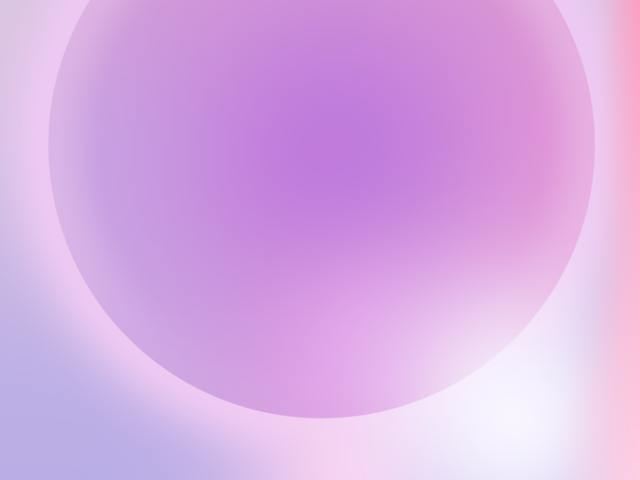
A WebGL 1 fragment shader for this background:

```glsl
precision highp float;
// A large violet disc over a soft lavender and pink backdrop, with a pale halo
// around its rim and a white bloom at the lower right. Everything is built from
// layered Gaussian glows and gradients, in units of the canvas height.

uniform vec2 u_resolution;

// Bell-shaped falloff: 1 at zero distance, about 0.37 at the given width.
float bell(float dist, float width) {
  float t = dist / width;
  return exp(-t * t);
}

vec3 addGlow(vec3 base, vec3 tint, vec2 p, vec2 centre, float width) {
  return mix(base, tint, bell(distance(p, centre), width));
}

// Lavender field with a halo hugging the disc and a pink right border.
vec3 backdrop(vec2 p, float rimDist) {
  vec3 col = mix(vec3(0.73, 0.68, 0.90), vec3(0.85, 0.77, 0.88),
                 smoothstep(0.0, 1.0, p.y));
  col = mix(col, vec3(0.93, 0.79, 0.95), bell(rimDist, 0.09));
  col = addGlow(col, vec3(0.96, 0.80, 0.94), p, vec2(0.72, 0.0), 0.22);
  col = addGlow(col, vec3(0.97, 0.96, 1.0), p, vec2(1.07, 0.13), 0.29);

  // The border spreads further inward towards the bottom.
  float borderStart = mix(1.13, 1.23, smoothstep(0.0, 0.6, p.y));
  vec3 border = mix(vec3(1.0, 0.81, 0.89), vec3(0.99, 0.62, 0.76), p.y);
  return mix(col, border, smoothstep(borderStart, 1.35, p.x));
}

// Lilac to rose across the disc, darkest at its violet core.
vec3 discColour(vec2 p, float rimDist) {
  vec3 col = mix(vec3(0.79, 0.66, 0.89), vec3(0.91, 0.61, 0.84),
                 smoothstep(0.15, 1.15, p.x));
  col = mix(col, vec3(0.85, 0.61, 0.82), 0.6 * smoothstep(0.65, 1.05, p.y));
  col = addGlow(col, vec3(0.75, 0.48, 0.86), p, vec2(0.70, 0.68), 0.37);
  col = addGlow(col, vec3(0.88, 0.63, 0.91), p, vec2(0.76, 0.25), 0.20);
  col = addGlow(col, vec3(0.96, 0.93, 0.99), p, vec2(1.07, 0.18), 0.25);

  // Frosted inner rim, fading out along the bottom.
  float frost = smoothstep(-0.12, 0.0, rimDist) * smoothstep(0.1, 0.6, p.y);
  return mix(col, vec3(0.93, 0.80, 0.93), 0.45 * frost);
}

void main() {
  vec2 p = gl_FragCoord.xy / u_resolution.y;
  p.x *= 4.0 / 3.0 * u_resolution.y / u_resolution.x;

  float rimDist = distance(p, vec2(0.670, 0.698)) - 0.5694;
  float softness = 1.0 / u_resolution.y;
  float outside = smoothstep(-softness, softness, rimDist);

  vec3 col = mix(discColour(p, rimDist), backdrop(p, rimDist), outside);
  gl_FragColor = vec4(col, 1.0);
}
```
